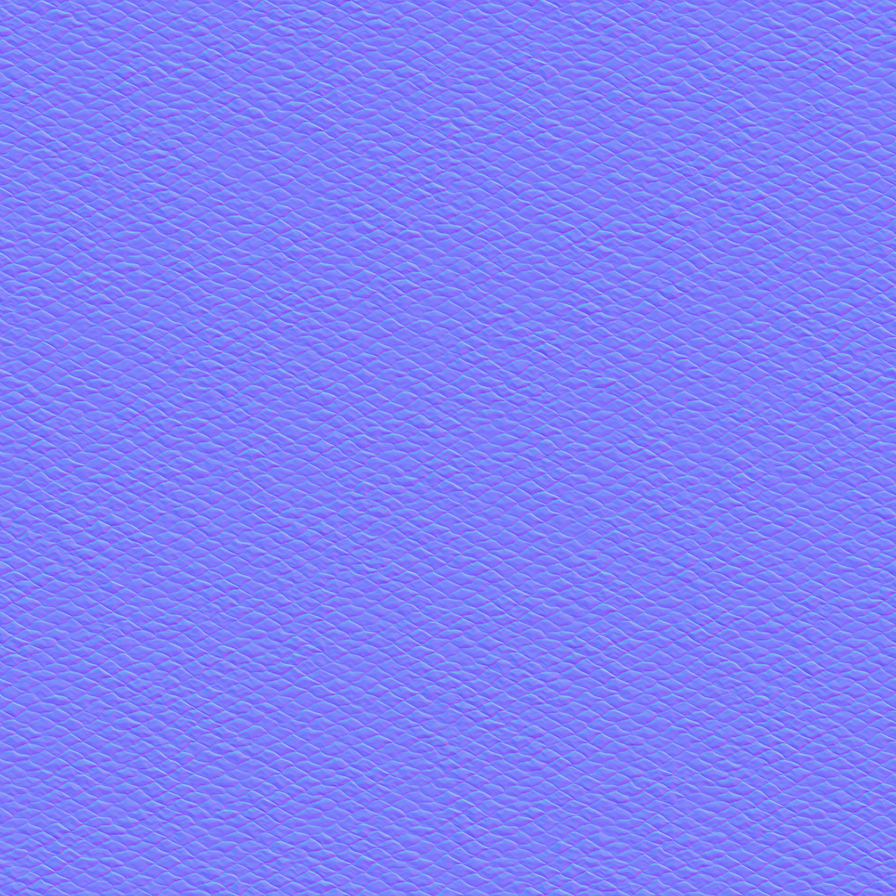
Reproduce this texture map procedurally as a three.js fragment shader.

```glsl
// Tangent-space normal map of small staggered, wrinkled leather scales.
#define SCALES vec2(32.0, 55.0)   // repeats across and down
#define EDGE_SLANT 0.7            // slant of the long scale edges
#define RELIEF 0.052              // scale height, in scale heights
#define LIP_TOP 0.065             // falloff width of the upper edge
#define LIP_BOTTOM 0.13           // falloff width of the lower edge
#define TIP_LEFT 0.25             // falloff width of the left tip
#define TIP_RIGHT 0.05            // falloff width of the right tip
#define WOBBLE 0.07               // irregularity of the outlines
#define CREASES vec2(72.0, 150.0) // wrinkle cells across and down
#define CREASE_DEPTH 0.13
#define BLUR 0.0009               // sampling step of the slopes
#define TAU 6.2831853

varying vec2 vUv;

vec2 hash2(vec2 p) {
  return fract(sin(vec2(dot(p, vec2(127.1, 311.7)), dot(p, vec2(269.5, 183.3)))) * 43758.5);
}

// Distance to the nearest scattered point, tiling over the canvas.
float cellular(vec2 uv, vec2 count) {
  vec2 p = uv * count;
  vec2 cell = floor(p);
  float nearest = 4.0;
  for (int j = -1; j <= 1; j++) {
    for (int i = -1; i <= 1; i++) {
      vec2 c = cell + vec2(float(i), float(j));
      vec2 d = c + hash2(mod(c, count)) - p;
      nearest = min(nearest, dot(d, d));
    }
  }
  return sqrt(nearest);
}

// Layered sines that bend the rows and outlines.
vec2 wobble(vec2 uv) {
  vec2 a = TAU * uv;
  vec2 w = sin(a.yx * vec2(9.0, 13.0) + 2.0 * sin(a * vec2(7.0, 5.0)));
  w += 0.8 * sin(a.yx * vec2(31.0, 23.0) + 2.0 * sin(a * vec2(17.0, 29.0)));
  w += 0.5 * sin(a.yx * vec2(67.0, 41.0) + a * vec2(37.0, 53.0));
  return w * vec2(0.6, 1.0);
}

// Domed scale: long slanted edges above and below, short seams at the tips.
float scaleHeight(vec2 uv) {
  vec2 p = uv * SCALES + WOBBLE * wobble(uv);
  vec2 id = floor(p + 0.5);
  vec2 q = p - id;
  float reach = 0.25 + 0.25 * EDGE_SLANT;
  float edge = reach - abs(q.y) - EDGE_SLANT * abs(q.x);
  if (edge < 0.0) {
    id = floor(p) + 0.5;
    q = p - id;
    edge = reach - abs(q.y) - EDGE_SLANT * abs(q.x);
  }
  edge = max(edge, 0.0);
  float lip = mix(LIP_BOTTOM, LIP_TOP, smoothstep(-0.1, 0.1, q.y));
  float dome = 1.0 - exp(-edge / lip);
  dome *= 1.0 - exp(-max(0.5 + q.x, 0.0) / TIP_LEFT);
  dome *= 1.0 - exp(-max(0.5 - q.x, 0.0) / TIP_RIGHT);
  float variation = 0.75 + 0.6 * hash2(mod(id, SCALES)).x;
  return RELIEF * variation * dome / SCALES.y;
}

// Fine creases, stronger in some patches than in others.
float creaseHeight(vec2 uv) {
  vec2 a = TAU * uv;
  float patches = 0.8 + 0.4 * sin(a.x * 6.0 + 2.0 * sin(a.y * 5.0)) * sin(a.y * 8.0 + a.x * 3.0);
  vec2 bent = uv + 0.0015 * sin(a.yx * vec2(43.0, 61.0));
  return CREASE_DEPTH * patches * cellular(bent, CREASES) / CREASES.y;
}

float height(vec2 uv) {
  return scaleHeight(uv) + creaseHeight(uv);
}

void main() {
  // Central differences turn the height into a normal
  vec2 step2 = vec2(BLUR, 0.0);
  vec2 slope = vec2(
    height(vUv + step2.xy) - height(vUv - step2.xy),
    height(vUv + step2.yx) - height(vUv - step2.yx)) / (2.0 * BLUR);
  vec3 normal = normalize(vec3(-slope, 0.97));
  gl_FragColor = vec4(0.5 + 0.5 * normal - vec3(0.0, 0.0, 0.015), 1.0);
}
```
